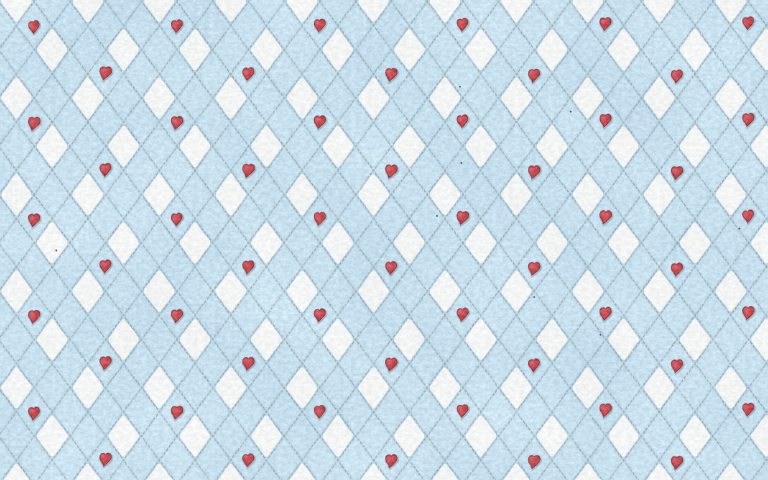
Give the GLSL for this pattern, as a WebGL 1 fragment shader.

```glsl
precision highp float;
// Quilted pale blue paper: white diamonds, dashed stitching and small red hearts.

uniform vec2 u_resolution;

float hash(vec2 p) {
  return fract(sin(dot(p, vec2(127.1, 311.7))) * 43758.55);
}

vec2 gradientAt(vec2 cell) {
  float angle = 6.2832 * hash(cell);
  return vec2(cos(angle), sin(angle));
}

// Gradient noise, roughly -0.7 to 0.7
float noise(vec2 p) {
  vec2 i = floor(p), f = fract(p);
  vec2 w = f * f * f * (f * (f * 6.0 - 15.0) + 10.0);
  vec2 e = vec2(1.0, 0.0);
  float low = mix(dot(gradientAt(i), f), dot(gradientAt(i + e), f - e), w.x);
  float high = mix(dot(gradientAt(i + e.yx), f - e.yx),
                   dot(gradientAt(i + 1.0), f - 1.0), w.x);
  return mix(low, high, w.y);
}

float fbm(vec2 p) {
  float sum = 0.0, gain = 1.0;
  for (int k = 0; k < 3; k++) {
    sum += gain * noise(p);
    p = p * 2.03 + 17.3;
    gain *= 0.55;
  }
  return sum;
}

// Antialiased coverage of a distance in canvas heights
float cover(float d) {
  return clamp(0.5 - d * u_resolution.y, 0.0, 1.0);
}

// Heart with its tip near the origin, curling to the left
float heartDistance(vec2 p) {
  float tail = max(0.75 - p.y, 0.0);
  p.x = abs(p.x + 0.45 * tail * tail);
  if (p.x + p.y > 1.0) return length(p - vec2(0.25, 0.75)) - 0.3536;
  vec2 notch = p - vec2(0.0, 1.0);
  vec2 side = p - 0.5 * max(p.x + p.y, 0.0);
  return sqrt(min(dot(notch, notch), dot(side, side))) * sign(p.x - p.y);
}

void main() {
  vec2 p = gl_FragCoord.xy / u_resolution.y;

  // Diamond grid: q counts diamond widths and heights, uv runs across the edges
  vec2 q = p * vec2(13.44, 9.94) - vec2(1.46, 8.91);
  vec2 uv = vec2(q.x + q.y, q.x - q.y);
  uv += 0.018 * vec2(noise(p * 24.0), noise(p * 24.0 + 40.0));
  vec2 id = floor(uv + 0.5);
  vec2 d = uv - id;

  // Paper tones: cloudy stains and a fibrous grain
  float cloud = fbm(p * 4.5);
  float grain = noise(p * vec2(85.0, 125.0)) + 0.8 * noise(p * vec2(190.0, 240.0) + 9.0);
  vec3 color = vec3(0.785, 0.882, 0.938) + vec3(0.035, 0.025, 0.018) * cloud;

  // White rounded diamonds on every second row of both edge directions
  float isWhite = 1.0 - step(0.5, max(mod(id.x, 2.0), mod(id.y, 2.0)));
  float patchDistance = 0.06 * (length(max(abs(d) - 0.35, 0.0)) - 0.105);
  patchDistance += 0.0008 * noise(p * 130.0);
  float white = isWhite * cover(patchDistance);
  color -= 0.05 * isWhite * (1.0 - white) * exp(-max(patchDistance, 0.0) * 400.0);
  color = mix(color, vec3(0.955, 0.962, 0.962) + 0.012 * cloud, white);
  color += grain * mix(0.062, 0.042, white);

  // Pressed seams with dashed thread along the diamond edges
  vec2 seam = 0.06 * (0.5 - abs(d));
  vec2 dash = (abs(fract(uv.yx * 7.0) - 0.5) - 0.31) * 0.009;
  float thread = max(cover(max(seam.x - 0.0012, dash.x)),
                     cover(max(seam.y - 0.0012, dash.y)));
  float nearest = min(seam.x, seam.y);
  color -= 0.045 * exp(-nearest * nearest * 90000.0);
  float wear = clamp(0.62 + 0.5 * noise(p * 30.0 + 5.0), 0.25, 0.9);
  color = mix(color, vec3(0.56, 0.63, 0.67), thread * wear);

  // Hearts in every fourth diamond, staggered by two on alternate rows
  float row = floor(q.y);
  float odd = mod(row, 2.0);
  float column = floor((q.x + 0.5 + 2.0 * odd) / 4.0 + 0.5);
  vec2 center = vec2(column * 4.0 - 0.5 - 2.0 * odd, row + 0.5);
  center.y += (1.0 - 2.0 * odd) * 0.004 * (center.x - 6.0);
  float chance = hash(vec2(column, row));
  vec2 h = (q - center) * vec2(0.0744, 0.1006) / 0.0205;
  float tilt = -0.1 + 0.24 * (chance - 0.5);
  h = mat2(cos(tilt), sin(tilt), -sin(tilt), cos(tilt)) * h;
  h = h / (0.96 + 0.08 * chance) * vec2(1.0, 0.82) + vec2(0.0, 0.58);
  float heart = heartDistance(h) * 0.0205 + 0.0006 * noise(p * 140.0);

  float shadow = heartDistance(h + vec2(-0.07, 0.08)) * 0.0205;
  color *= 1.0 - 0.22 * (1.0 - smoothstep(-0.001, 0.004, shadow));
  float shine = exp(-8.0 * dot(h - vec2(-0.22, 0.8), h - vec2(-0.22, 0.8)));
  vec3 red = vec3(0.75, 0.28, 0.31) + 0.1 * shine + 0.09 * grain;
  red *= 1.0 - 0.28 * smoothstep(-0.003, 0.0, heart);
  color = mix(color, red, cover(heart));

  // Sparse ink specks
  vec2 speckCell = floor(p * 14.0);
  vec2 speckAt = 0.2 + 0.6 * vec2(hash(speckCell + 3.1), hash(speckCell + 7.7));
  float speck = length(fract(p * 14.0) - speckAt) / 14.0 - 0.0018;
  color = mix(color, vec3(0.3, 0.36, 0.42), cover(speck) * step(0.965, hash(speckCell)));

  gl_FragColor = vec4(clamp(color, 0.0, 1.0), 1.0);
}
```
